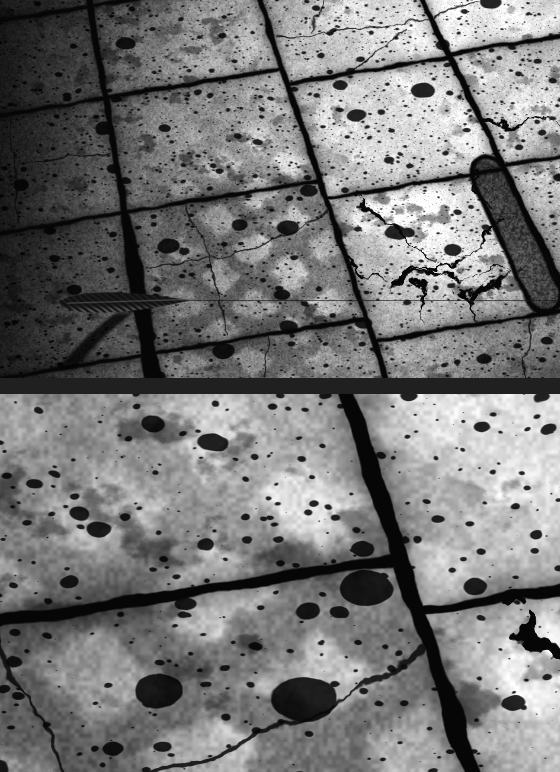
Top, the full canvas; bottom, a detail of the centre.
Give the GLSL for this texture, as a WebGL 2 fragment shader.

```glsl
#version 300 es
precision highp float;
// Worn stone floor tiles in slanted perspective, with cracks, pits and a fallen feather.
uniform vec2 u_resolution;
out vec4 fragColor;

#define JOINT_WIDTH 0.0068
#define ROUGHNESS 0.011
#define GRAIN 0.62
#define STAGGER 0.147
#define LIGHT_CENTER vec2(1.12, 0.27)
#define VANISHING vec2(-0.231, -2.731)
#define SOOT vec3(0.025)
#define STONE vec3(1.0)

// Crack segments: start xy, end xy, with y running down.
const vec4 FINE[12] = vec4[12](
  vec4(.496, .538, .548, .683), vec4(.548, .683, .600, .880), vec4(.385, .706, .635, .673),
  vec4(.635, .673, .870, .563), vec4(.740, .096, 1.135, .054), vec4(1.077, .077, .933, .190),
  vec4(.860, .000, .830, .075), vec4(.030, .320, .045, .580), vec4(.050, .430, .290, .413),
  vec4(1.150, .050, 1.260, .000), vec4(1.400, .840, 1.390, 1.0), vec4(.708, .885, .702, 1.0));
const vec4 WIDE[10] = vec4[10](
  vec4(.946, .529, 1.144, .692), vec4(.933, .700, 1.040, .740), vec4(1.040, .740, 1.270, .675),
  vec4(1.040, .740, 1.390, .715), vec4(1.106, .769, 1.125, .865), vec4(1.225, .755, 1.265, .850),
  vec4(1.250, .470, 1.310, .570), vec4(1.310, .570, 1.270, .675), vec4(1.280, .331, 1.480, .323),
  vec4(1.250, .790, 1.400, .700));

float hash(vec2 p) {
  vec3 q = fract(vec3(p.xyx) * 0.1031);
  q += dot(q, q.yzx + 33.33);
  return fract((q.x + q.y) * q.z);
}

float noise(vec2 p) {
  vec2 i = floor(p), f = fract(p);
  f *= f * (3.0 - 2.0 * f);
  return mix(mix(hash(i), hash(i + vec2(1, 0)), f.x),
             mix(hash(i + vec2(0, 1)), hash(i + 1.0), f.x), f.y);
}

float fbm(vec2 p) {
  float sum = 0.0, amp = 0.5;
  for (int i = 0; i < 5; i++) {
    sum += amp * noise(p);
    p = mat2(1.6, 1.2, -1.2, 1.6) * p + 17.3;
    amp *= 0.5;
  }
  return sum;
}

// Cellular spots: signed distance to the nearest pit, few of them large.
float pits(vec2 p, float density) {
  p *= density;
  vec2 cell = floor(p);
  float d = 1.0;
  for (int k = 0; k < 9; k++) {
    vec2 c = cell + vec2(k % 3 - 1, k / 3 - 1);
    vec2 center = c + vec2(hash(c + 3.3), hash(c + 91.7));
    float radius = 0.36 * pow(hash(c + 47.1), 6.0) - 0.04;
    d = min(d, length((p - center) * vec2(0.8, 1.2)) - radius);
  }
  return d / density;
}

// x: distance to the segment, y: position along it.
vec2 segment(vec2 p, vec2 a, vec2 b) {
  vec2 ab = b - a;
  float t = clamp(dot(p - a, ab) / dot(ab, ab), 0.0, 1.0);
  return vec2(length(p - a - ab * t), t);
}

void main() {
  float px = 1.0 / u_resolution.y;
  vec2 p = gl_FragCoord.xy * px;
  p.y = 1.0 - p.y;
  vec2 warp = vec2(fbm(p * 22.0), fbm(p * 22.0 + 50.0)) - 0.48;
  vec2 w = p + warp * ROUGHNESS;

  // Perspective grid: columns fan from a point, rows grow toward the viewer.
  vec2 ray = w - VANISHING;
  float t = (ray.x / ray.y - 0.1704) / 0.1656;
  float u = t + 0.028 * t * (t - 1.0);
  float column = floor(u);
  float depth = w.y + 0.165 * w.x + 0.973;
  float v = log(0.972 * depth) / 0.2175 - step(1.0, column) * (STAGGER - 0.027 * (column - 1.0));
  vec2 tile = vec2(column, floor(v));
  float dColumn = abs(u - round(u)) * 0.163 * ray.y;
  float dRow = abs(v - round(v)) * 0.2175 * depth;

  // Pool of light from the upper right, fading to the left and the corners.
  vec2 l = p - LIGHT_CENTER;
  float tone = 0.16 + 0.82 * exp(-l.x * l.x / 0.52 - l.y * l.y / 0.9 - l.x * l.y);
  tone *= smoothstep(-0.4, 0.5, p.x) * (0.93 + 0.16 * hash(tile + 12.0));
  tone *= 1.0 - 0.4 * smoothstep(0.75, 1.1, p.y) * smoothstep(0.9, 1.5, p.x);

  // Crossed diamond shadows on the middle tiles.
  vec2 bands = abs(sin(vec2(p.x * 0.8 + p.y, p.x * 0.75 - p.y) * 21.0 + warp * 1.5));
  float shade = max(smoothstep(0.65, 0.95, bands.x), smoothstep(0.65, 0.95, bands.y));
  tone *= 1.0 - 0.38 * shade * smoothstep(0.5, 0.15, length((p - vec2(0.68, 0.72)) * vec2(1.2, 0.9)));

  // Mottling, grain and pits.
  float stain = fbm(p * 7.0 + tile * 9.0);
  float grain = noise(p * 260.0) * 0.6 + noise(p * 120.0) * 0.4 - 0.5;
  tone *= 1.0 + GRAIN * grain * (1.3 - tone) + 0.55 * (stain - 0.46);
  tone *= 1.0 - 0.45 * smoothstep(0.52, 0.7, fbm(p * vec2(28.0, 38.0) + tile * 5.0)) * smoothstep(0.35, 0.6, stain);
  float dPit = min(pits(w, 13.0), min(pits(w + 4.0, 36.0), pits(w + 8.0, 85.0)));
  tone *= 1.0 - 0.85 * smoothstep(px, -px, dPit);

  // Broken channel at the right.
  vec2 channel = segment(w, vec2(1.292, 0.46), vec2(1.44, 0.78));
  tone = mix(tone, 0.16 + 0.35 * grain + 0.2 * stain, smoothstep(px, -px, channel.x - 0.046));
  float dark = smoothstep(0.012, 0.003, abs(channel.x - 0.044) + 0.012 * (stain - 0.45));

  // Cracks, wandering and tapering.
  vec2 bent = p + warp * 0.035;
  for (int i = 0; i < FINE.length(); i++) {
    vec2 s = segment(bent, FINE[i].xy, FINE[i].zw);
    dark = max(dark, 0.85 * smoothstep(px, -px, s.x - 0.0022 * (0.3 + noise(p * 30.0))));
  }
  bent = p + warp * 0.085;
  for (int i = 0; i < WIDE.length(); i++) {
    vec2 s = segment(bent, WIDE[i].xy, WIDE[i].zw);
    dark = max(dark, smoothstep(px, -px, s.x - 0.013 * (1.1 - s.y) * noise(p * 35.0 + 5.0)));
  }

  // Joints with chipped edges and a soft grimy border.
  float first = step(abs(u), 0.5);
  float wide = JOINT_WIDTH * (0.75 + 0.7 * noise(p * 24.0)) + first * 0.013 * smoothstep(0.5, 0.75, p.y);
  float joint = min(dColumn - wide, dRow - JOINT_WIDTH * (0.45 + 0.5 * noise(p * 19.0)));
  tone *= 1.0 - 0.4 * exp(-max(joint, 0.0) * 70.0);
  dark = max(dark, smoothstep(1.5 * px, -px, joint));
  vec3 color = mix(STONE * clamp(tone, 0.0, 1.0), SOOT, dark);

  // Feather and its curved shadow.
  float curve = p.x - 0.18 - 0.9 * pow(max(0.97 - p.y, 0.0), 1.0) - 2.0 * pow(max(0.93 - p.y, 0.0), 2.0);
  float shadow = smoothstep(0.035, 0.012, abs(curve)) * smoothstep(0.81, 0.84, p.y) * smoothstep(0.99, 0.95, p.y);
  color *= 1.0 - 0.8 * shadow;
  float along = clamp((p.x - 0.16) / 0.34, 0.0, 1.0);
  float across = p.y - 0.803 + 0.008 * along;
  float vane = abs(across) - 0.068 * sqrt(along) * (1.0 - along) - 0.0005;
  float barbs = 0.5 + 0.5 * sin(p.x * 330.0 - across * 420.0 + warp.x * 4.0);
  float plume = 0.06 + barbs * (0.05 + 0.22 * smoothstep(0.004, 0.022, across));
  color = mix(color, vec3(plume), smoothstep(px, -px, vane) * step(0.16, p.x));
  vec2 quill = segment(p, vec2(0.18, 0.802), vec2(0.595, 0.789));
  color = mix(color, vec3(0.34), 0.8 * smoothstep(px, -px, quill.x - 0.0015));
  fragColor = vec4(color, 1.0);
}
```
